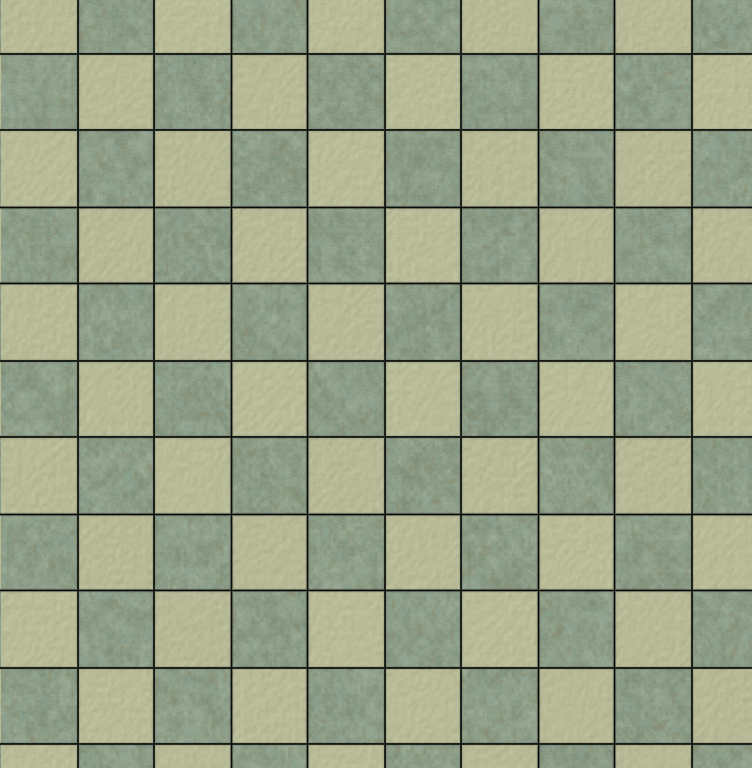
Write a Shadertoy shader that draws this pattern.

```glsl
// Checkerboard of sage and cream stone tiles split by thin dark joints.
// A two-tile period is folded with fract; value noise mottles the sage
// tiles and gives the cream tiles a faint embossed grain.

float hash(vec2 p) {
    return fract(sin(dot(p, vec2(127.1, 311.7))) * 43758.5453);
}

float noise(vec2 p) {
    vec2 cell = floor(p), f = fract(p);
    f = f * f * (3.0 - 2.0 * f);
    return mix(mix(hash(cell), hash(cell + vec2(1, 0)), f.x),
               mix(hash(cell + vec2(0, 1)), hash(cell + vec2(1, 1)), f.x), f.y);
}

// Sage stone: cloudy tone with brown and bluish flecks
vec3 sageStone(vec2 p) {
    float cloud = noise(p * 70.0) + noise(p * vec2(190.0, 140.0) + 31.0) - 1.0;
    float grain = noise(p * 400.0) - 0.5;
    vec3 colour = vec3(0.55, 0.615, 0.53) + 0.055 * cloud + 0.045 * grain;
    float brown = smoothstep(0.68, 0.95, noise(p * vec2(170.0, 115.0) + 57.0));
    float blue = smoothstep(0.65, 0.95, noise(p * vec2(140.0, 120.0) + 83.0));
    colour = mix(colour, vec3(0.53, 0.54, 0.43), 0.5 * brown);
    return mix(colour, vec3(0.54, 0.64, 0.58), 0.5 * blue);
}

// Cream stone: fine grain lit from the upper left
vec3 creamStone(vec2 p) {
    vec2 q = p * vec2(180.0, 150.0);
    float relief = noise(q + vec2(-0.4, 0.4)) - noise(q);
    float grain = noise(p * 400.0 + 19.0) - 0.5;
    return vec3(0.72, 0.73, 0.59) + 0.05 * relief + 0.025 * grain;
}

void mainImage(out vec4 fragColor, in vec2 fragCoord) {
    vec2 p = fragCoord / iResolution.y;
    float pixel = 1.0 / iResolution.y;

    // Fold into pairs of tiles, the first of each slightly narrower
    float period = 0.19987, split = 0.495;
    vec2 pairPos = (p - vec2(0.1016, 0.0313)) / period;
    vec2 q = fract(pairPos);
    vec2 second = step(split, q);
    vec2 tile = floor(pairPos) * 2.0 + second;

    // Tile colour with a slight change of tone from tile to tile
    bool isCream = second.x == second.y;
    vec3 colour = isCream ? creamStone(p) : sageStone(p);
    colour *= 1.0 + 0.015 * (hash(tile + 7.0) - 0.5);

    // Dark joints, with none along the left border
    vec2 gap = min(min(q, 1.0 - q), abs(q - split)) * period;
    if (p.x < 0.02) gap.x = 1.0;
    float edge = min(gap.x, gap.y);
    colour *= 1.0 - 0.12 * (1.0 - smoothstep(0.001, 0.004, edge));
    float joint = clamp((0.0011 - edge) / pixel + 0.5, 0.0, 1.0);
    colour = mix(colour, vec3(0.03, 0.045, 0.035), joint);

    fragColor = vec4(colour, 1.0);
}
```
